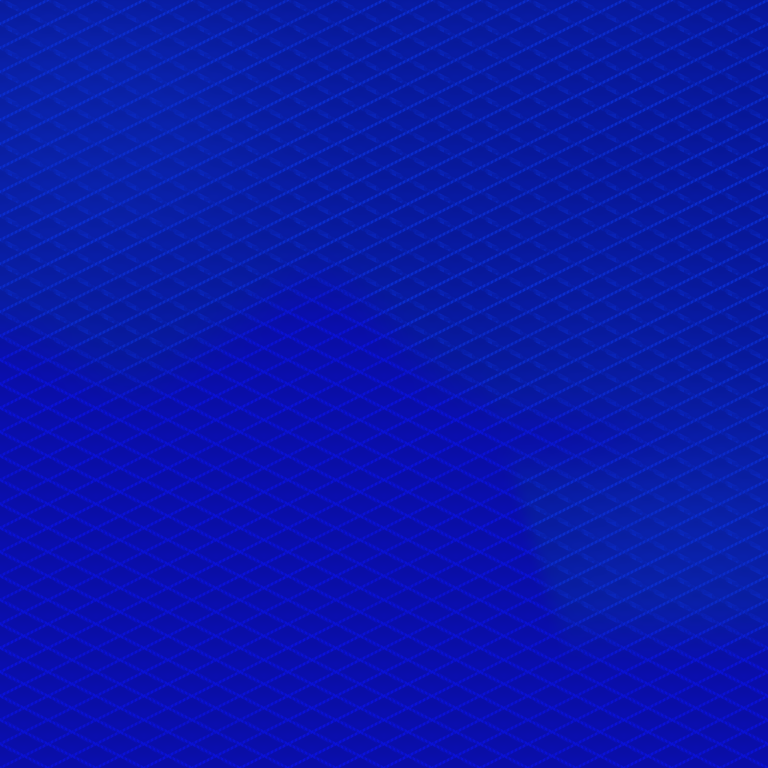
This pattern is drawn by a three.js fragment shader. Its source:

```glsl
// Fine lattice of dotted diagonals, 16 diamonds across and 32 down, on deep blue.
// Two line families come from fract() of slanted coordinates; small speckled knots
// sit on the falling lines, and a soft field shifts the ground from blue to teal.

varying vec2 vUv;

const vec2 REPEATS = vec2(16.0, 32.0);
const float DOTS_PER_REPEAT = 12.0;
const float LINE_HALF_WIDTH = 0.0009;
const float EDGE_SOFTNESS = 0.0016;

float hash(vec2 p) {
  p = fract(p * vec2(0.1031, 0.1137));
  p += dot(p, p.yx + 33.33);
  return fract((p.x + p.y) * p.x * 47.0);
}

float valueNoise(vec2 p) {
  vec2 cell = floor(p);
  vec2 f = fract(p);
  f = f * f * (3.0 - 2.0 * f);
  float low = mix(hash(cell), hash(cell + vec2(1.0, 0.0)), f.x);
  float high = mix(hash(cell + vec2(0.0, 1.0)), hash(cell + vec2(1.0)), f.x);
  return mix(low, high, f.y);
}

float blob(vec2 p, vec2 center, vec2 radius) {
  vec2 d = (p - center) / radius;
  return exp(-dot(d, d));
}

float bell(float x, float center, float radius) {
  float d = (x - center) / radius;
  return exp(-d * d);
}

// Distance, in canvas units, to the nearest line where the phase is whole.
float lineDistance(float phase) {
  float rowGap = abs(fract(phase + 0.5) - 0.5) / REPEATS.y;
  return rowGap * 0.894;
}

float softLine(float distanceToLine, float halfWidth) {
  return 1.0 - smoothstep(halfWidth, halfWidth + EDGE_SOFTNESS, distanceToLine);
}

// Beads of light along a line, never fading to nothing.
float dots(float along) {
  return 0.68 + 0.32 * cos(6.28318 * along * DOTS_PER_REPEAT);
}

// Speckled knot halfway between crossings on the falling lines.
float knot(vec2 p, float fallingDistance) {
  float along = abs(fract(p.x * 2.0) - 0.5);
  float span = 1.0 - smoothstep(0.20, 0.30, along);
  float band = softLine(fallingDistance, 0.0022);
  vec2 speck = floor(fract(p) * vec2(DOTS_PER_REPEAT, 8.0));
  return span * band * (0.25 + 0.75 * hash(speck + 7.0));
}

// 1 in the teal upper and right areas, 0 in the pure blue area.
float tealField(vec2 uv) {
  float edge = 0.57
    - 0.07 * bell(uv.x, 0.17, 0.10)
    + 0.06 * bell(uv.x, 0.41, 0.09)
    - 0.10 * smoothstep(0.45, 0.65, uv.x)
    - 0.30 * smoothstep(0.62, 0.75, uv.x);
  float field = smoothstep(-0.05, 0.06, uv.y - edge);
  float tongue = blob(uv, vec2(0.68, 0.43), vec2(0.16, 0.045));
  return field * (1.0 - 0.85 * tongue);
}

vec3 groundColor(vec2 uv, vec2 p, float teal) {
  float light = blob(uv, vec2(0.12, 0.85), vec2(0.25, 0.20))
    + 0.7 * blob(uv, vec2(0.90, 0.30), vec2(0.22, 0.16));
  light += 0.3 * valueNoise(uv * 5.0);
  vec3 tealTone = mix(vec3(0.03, 0.093, 0.61), vec3(0.04, 0.13, 0.66),
                      clamp(light, 0.0, 1.0));
  vec3 blueTone = vec3(0.04, 0.055, 0.665);

  // Gentle shading across each diamond.
  float shade = sin(6.28318 * (p.x + p.y)) + sin(6.28318 * (p.y - p.x));
  return mix(blueTone, tealTone, teal) * (1.0 + 0.015 * shade);
}

void main() {
  vec2 p = vUv * REPEATS;
  float teal = tealField(vUv);
  float risingDistance = lineDistance(p.y - p.x);
  float fallingDistance = lineDistance(p.y + p.x);

  // Rising lines carry through everywhere; falling ones fade in the teal.
  float glint = mix(0.75, 1.0, valueNoise(p * 0.6));
  float rising = softLine(risingDistance, LINE_HALF_WIDTH) * dots(p.x) * glint;
  float falling = softLine(fallingDistance, LINE_HALF_WIDTH) * dots(p.x + 0.04);
  falling *= mix(0.75, 0.22, teal);
  float knots = knot(p, fallingDistance) * mix(0.35, 0.5, teal);

  vec3 lineColor = mix(vec3(0.04, 0.07, 0.90), vec3(0.04, 0.19, 0.86), teal);
  vec3 color = groundColor(vUv, p, teal);
  color = mix(color, lineColor, max(max(rising * 0.9, falling), knots));
  gl_FragColor = vec4(color, 1.0);
}
```
